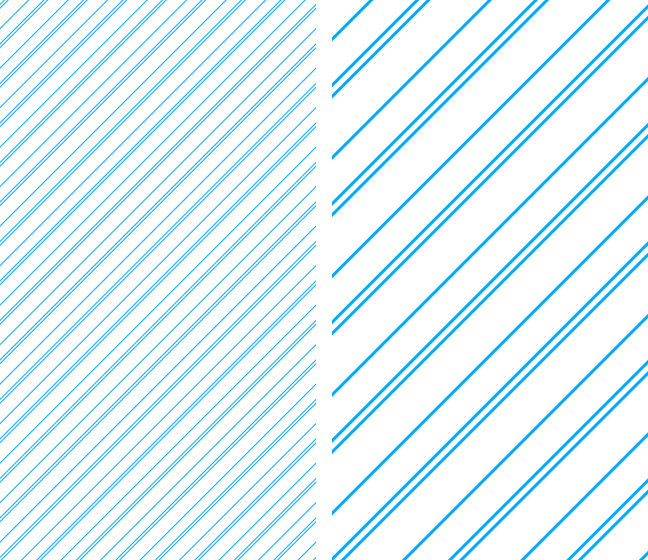
Left: the whole. Right: its middle third, enlarged.
A Shadertoy shader for this pattern:

```glsl
// Coverage of one diagonal line at a given phase of the repeat
float stripe(float u, float phase, float halfWidth, float blur) {
    float d = fract(u - phase + 0.5) - 0.5;
    return smoothstep(-blur, blur, d + halfWidth) - smoothstep(-blur, blur, d - halfWidth);
}

void mainImage(out vec4 fragColor, in vec2 fragCoord) {
    // Eight repeats across, measured along 45 degree diagonals from the top left
    float u = 8.0 * (fragCoord.x + iResolution.y - fragCoord.y) / iResolution.x;
    float blur = 8.0 / iResolution.x;

    // A close pair followed by a single line
    float ink = stripe(u, 0.113, 0.0179, blur)
              + stripe(u, 0.208, 0.0179, blur)
              + stripe(u, 0.725, 0.0179, blur);

    vec3 paper = vec3(1.0);
    vec3 lineBlue = vec3(0.0, 0.66, 1.0);
    fragColor = vec4(mix(paper, lineBlue, clamp(ink, 0.0, 1.0)), 1.0);
}
```
